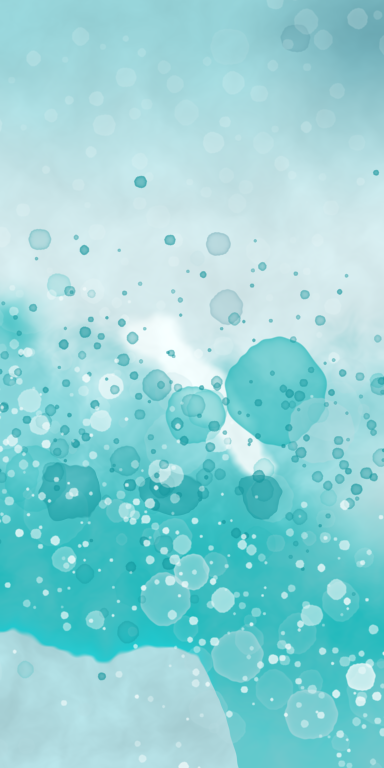
Give the GLSL for this background, as a WebGL 1 fragment shader.

```glsl
precision highp float;
uniform vec2 u_resolution;

const vec3 MIST = vec3(0.83, 0.915, 0.925);
const vec3 SKY = vec3(0.59, 0.83, 0.85);
const vec3 SLATE = vec3(0.36, 0.61, 0.66);
const vec3 AQUA = vec3(0.45, 0.82, 0.84);
const vec3 TEAL = vec3(0.12, 0.71, 0.72);
const vec3 DEEP = vec3(0.06, 0.57, 0.60);
const vec3 CYAN = vec3(0.10, 0.80, 0.83);
const vec3 SHALLOW = vec3(0.72, 0.86, 0.88);
const vec3 FOAM = vec3(0.95, 0.985, 0.985);
const float WARP = 0.045;
const float SHORE_Y = 0.31;
const mat2 TURN = mat2(0.8, 0.6, -0.6, 0.8);

vec3 hash3(vec2 p) {
  vec3 h = fract(p.xyx * vec3(0.1031, 0.1030, 0.0973));
  h += dot(h, h.yxz + 33.33);
  return fract((h.xxy + h.yzz) * h.zyx);
}

// Layered sines, roughly -1 to 1
float wash(vec2 p) {
  float sum = 0.0;
  float gain = 0.5;
  for (int i = 0; i < 5; i++) {
    p = TURN * p * 1.85 + 1.7;
    sum += gain * sin(p.x + 1.4 * sin(p.y * 0.8)) * cos(p.y + sin(p.x * 0.7));
    gain *= 0.6;
  }
  return sum;
}

// Soft elliptical pool of pigment
float pool(vec2 p, vec2 centre, vec2 radius) {
  vec2 d = (p - centre) / radius;
  return exp(-dot(d, d));
}

// Wobbly drop with a darker dried rim
vec3 blot(vec3 col, vec2 p, vec2 centre, float r, vec3 tint, float fill, float rim) {
  vec2 d = p - centre;
  float soft = 1.0 / u_resolution.x;
  float dist = length(d);
  vec2 dir = d / max(dist, 0.0001);
  float phase = centre.x * 40.0 + centre.y * 23.0;
  float wobble = sin(dir.x * 4.0 + phase) + 0.6 * sin(dir.y * 9.0 - phase)
    + 0.3 * sin(dir.x * 19.0 + dir.y * 13.0);
  float edge = dist - r * (1.0 + 0.035 * wobble);
  float inside = 1.0 - smoothstep(-soft, soft, edge);
  float dried = exp(min(edge, 0.0) / (0.07 * r + soft));
  return mix(col, tint, inside * clamp(fill + rim * dried, 0.0, 1.0));
}

// Cellular drops; band holds centre height, slope and half width
vec3 scatter(vec3 col, vec2 p, float size, vec3 tint, float fill, float rim,
             float amount, vec3 band) {
  vec2 cell = floor(p / size);
  for (int j = -1; j <= 1; j++) {
    for (int i = -1; i <= 1; i++) {
      vec2 id = cell + vec2(float(i), float(j));
      vec3 h = hash3(id + 71.0 + size * 900.0);
      vec3 g = hash3(id + 19.0 + size * 500.0);
      vec2 centre = (id + h.xy) * size;
      float off = (centre.y - band.x - band.y * (centre.x - 0.5)) / band.z;
      float present = step(h.z, amount * exp(-off * off));
      float r = size * mix(0.1, 0.44, g.x * g.x);
      col = blot(col, p, centre, r, tint, present * fill * (0.4 + 0.6 * g.y), present * rim);
    }
  }
  return col;
}

void main() {
  vec2 p = gl_FragCoord.xy / u_resolution * vec2(1.0, 2.0);
  vec2 q = p + WARP * vec2(wash(p * 4.0), wash(p * 4.0 + 7.0));
  float grain = wash(q * 7.0);

  // Misty sky and shaded corner
  vec3 col = mix(MIST, SKY, smoothstep(1.3, 1.98, q.y));
  col = mix(col, SLATE, 0.7 * pool(q, vec2(1.0, 1.92), vec2(0.24, 0.2)));

  // Aqua veil over a saturated teal core
  float top = 1.08 + 0.14 * exp(-p.x * p.x / 0.03);
  col = mix(col, AQUA, 0.8 * (1.0 - smoothstep(top - 0.2, top + 0.08, q.y + 0.1 * grain)));
  col = mix(col, TEAL, 0.7 * pool(q, vec2(0.02, 1.16), vec2(0.08, 0.06)));
  float core = 1.0 - smoothstep(0.58, 0.92, q.y + 0.14 * grain);
  col = mix(col, TEAL, core * (0.8 + 0.3 * grain));
  col = mix(col, MIST, 0.85 * pool(q, vec2(1.03, 0.74), vec2(0.2, 0.2)));

  // Pale shallows under a bright wet shoreline
  float shore = mix(SHORE_Y, -0.2, smoothstep(0.5, 0.72, p.x)) + 0.025 * sin(p.x * 17.0 + 1.0);
  float above = smoothstep(-0.006, 0.006, q.y - shore);
  float wet = above * exp(-max(q.y - shore, 0.0) / 0.035) * (1.0 - smoothstep(0.48, 0.62, p.x));
  col = mix(col, CYAN, 0.9 * wet);
  col = mix(col, SHALLOW + 0.05 * grain, 0.9 * (1.0 - above));
  col = mix(col, SHALLOW, 0.4 * (1.0 - smoothstep(0.0, 0.38, q.y)));

  // White channel running down to the right
  vec2 start = vec2(0.39, 1.11);
  vec2 run = vec2(0.30, -0.30);
  float along = clamp(dot(q - start, run) / dot(run, run), 0.0, 1.0);
  float width = mix(0.10, 0.055, along);
  float away = length(q - start - run * along);
  col = mix(col, FOAM, 0.92 * (1.0 - smoothstep(0.45 * width, width, away)));
  col *= 1.0 + 0.035 * grain;

  // Broad translucent stains
  col = scatter(col, p, 0.23, MIST, 0.16, 0.08, 0.6, vec3(1.0, 0.0, 1.1));
  col = scatter(col, p, 0.19, TEAL, 0.22, 0.18, 0.7, vec3(0.72, 0.0, 0.36));
  col = scatter(col, p, 0.12, SHALLOW, 0.22, 0.12, 0.6, vec3(0.35, -0.3, 0.5));

  // Large blots: a dark row, a pale descending row, then single accents
  for (int i = 0; i < 3; i++) {
    float k = float(i);
    col = blot(col, q, vec2(0.17 + 0.26 * k, 0.72), 0.078 - 0.008 * k, DEEP, 0.42, 0.15);
    col = blot(col, p, vec2(0.43 + 0.19 * k, 0.44 - 0.15 * k), 0.067, SHALLOW, 0.38, 0.3);
  }
  col = blot(col, p, vec2(0.72, 0.98), 0.135, TEAL, 0.5, 0.25);
  col = blot(col, p, vec2(0.508, 0.92), 0.076, TEAL, 0.3, 0.35);
  col = blot(col, p, vec2(0.835, 0.88), 0.085, SHALLOW, 0.4, 0.1);
  col = blot(col, p, vec2(0.59, 1.20), 0.044, SLATE, 0.2, 0.25);
  col = blot(col, p, vec2(0.568, 1.365), 0.031, SLATE, 0.22, 0.35);
  col = blot(col, p, vec2(0.50, 0.51), 0.046, MIST, 0.4, 0.35);
  col = blot(col, p, vec2(0.77, 1.90), 0.037, SLATE, 0.3, 0.2);
  col = blot(col, p, vec2(0.94, 0.237), 0.037, FOAM, 0.7, 0.2);

  // Spatter from medium drops to fine specks
  col = scatter(col, p, 0.09, DEEP, 0.25, 0.3, 0.45, vec3(0.88, 0.0, 0.34));
  col = scatter(col, p, 0.075, FOAM, 0.2, 0.04, 0.6, vec3(1.6, 0.5, 0.45));
  col = scatter(col, p, 0.083, FOAM, 0.7, 0.1, 0.4, vec3(0.62, -0.65, 0.36));
  col = scatter(col, p, 0.037, DEEP, 0.5, 0.4, 0.45, vec3(0.96, -0.2, 0.32));
  col = scatter(col, p, 0.031, FOAM, 0.8, 0.1, 0.4, vec3(0.5, -0.6, 0.34));
  gl_FragColor = vec4(clamp(col, 0.0, 1.0), 1.0);
}
```
